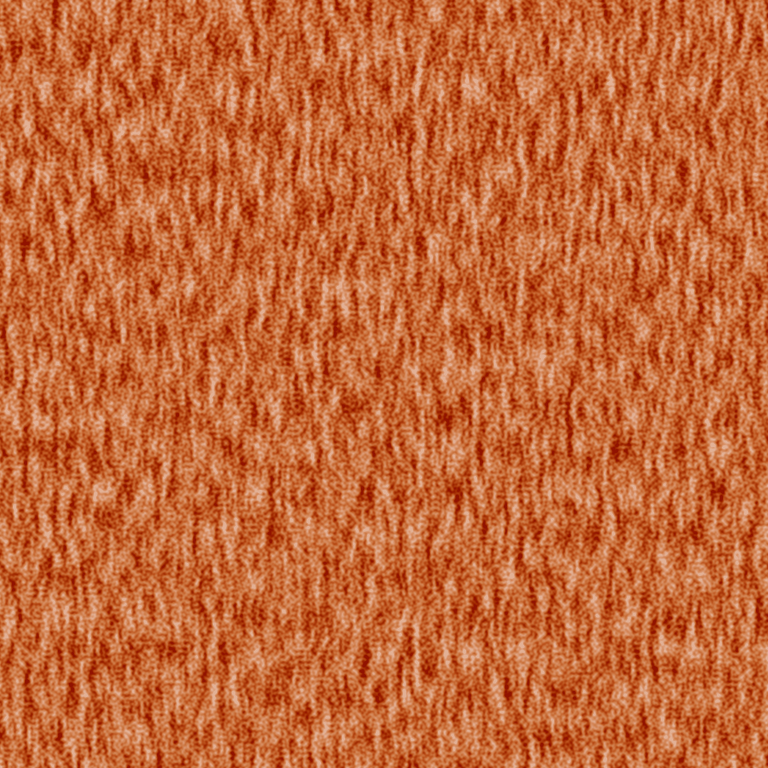
This texture is drawn by a three.js fragment shader. Its source:

```glsl
varying vec2 vUv;

vec2 randomDirection(vec2 cell) {
  vec3 p = fract(cell.xyx * vec3(0.1031, 0.1030, 0.0973));
  p += dot(p, p.yzx + 33.33);
  float angle = 6.2832 * fract((p.x + p.y) * p.z);
  return vec2(cos(angle), sin(angle));
}

// Gradient noise, centred on zero
float gradientNoise(vec2 p) {
  vec2 cell = floor(p);
  vec2 f = fract(p);
  vec2 blend = f * f * f * (f * (f * 6.0 - 15.0) + 10.0);
  float sum = 0.0;
  for (int j = 0; j < 2; j++) {
    for (int i = 0; i < 2; i++) {
      vec2 corner = vec2(float(i), float(j));
      vec2 weight = mix(1.0 - blend, blend, corner);
      sum += weight.x * weight.y * dot(randomDirection(cell + corner), f - corner);
    }
  }
  return sum;
}

// Burnt orange ramp; both ends run slightly past their last colour
vec3 fibreColour(float tone) {
  vec3 rust = vec3(0.65, 0.19, 0.02);
  vec3 burntOrange = vec3(0.73, 0.31, 0.10);
  vec3 copper = vec3(0.78, 0.41, 0.20);
  vec3 apricot = vec3(0.81, 0.49, 0.29);
  vec3 peach = vec3(0.84, 0.55, 0.38);
  vec3 cream = vec3(0.87, 0.64, 0.51);

  vec3 colour = mix(rust, burntOrange, clamp((tone + 1.64) / 0.87, -1.0, 1.0));
  colour = mix(colour, copper, clamp((tone + 0.77) / 0.72, 0.0, 1.0));
  colour = mix(colour, apricot, clamp((tone + 0.05) / 0.63, 0.0, 1.0));
  colour = mix(colour, peach, clamp((tone - 0.58) / 0.62, 0.0, 1.0));
  return mix(colour, cream, clamp((tone - 1.20) / 0.76, 0.0, 1.6));
}

void main() {
  // Sideways warp makes the upright fibres lean
  vec2 fibre = vUv;
  fibre.x += 0.007 * gradientNoise(vUv * vec2(15.0, 19.0) + 7.3);

  // Long streaks with shorter, thinner ones between
  float tone = 3.0 * gradientNoise(fibre * vec2(82.0, 19.0) + 31.7);
  tone += 2.4 * gradientNoise(fibre * vec2(131.0, 34.0) + 173.2);

  // Fine diagonal grain
  vec2 diagonal = vec2(vUv.x + vUv.y, vUv.y - vUv.x) * 0.7071;
  tone += 2.7 * gradientNoise(diagonal * 197.0 + 411.6);

  gl_FragColor = vec4(clamp(fibreColour(tone), 0.0, 1.0), 1.0);
}
```
